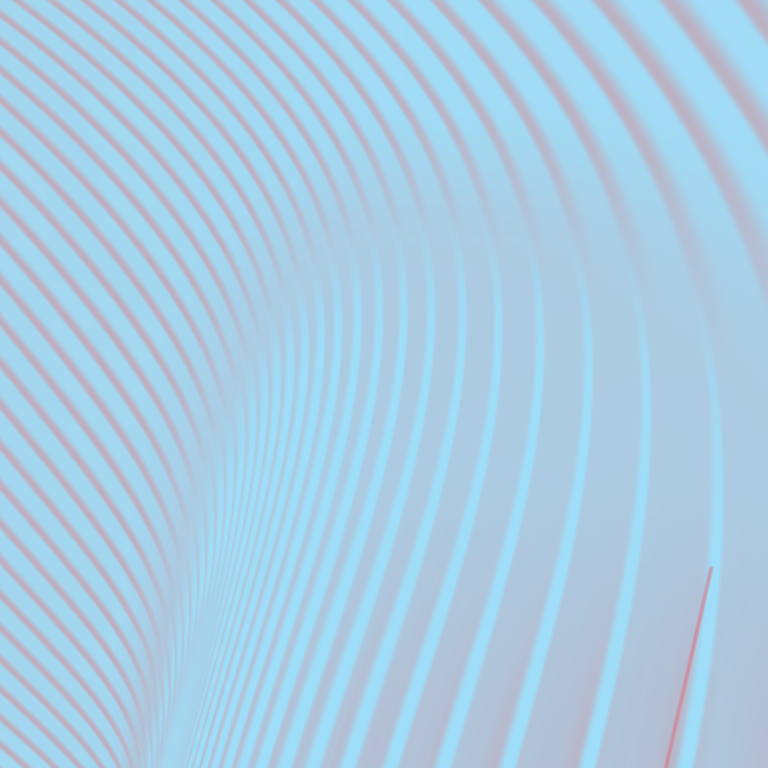
Reproduce this background procedurally as a WebGL 2 fragment shader.

```glsl
#version 300 es
precision highp float;
// Curved architectural ribs sweeping from diagonal lines into a tight fan.
// Each rib is a curve x(n, t); the rib number n under a pixel is found by
// bisection, then shaded by its phase, spacing and the slope of the rib.
uniform vec2 u_resolution;
out vec4 fragColor;

const vec3 SKY = vec3(0.62, 0.875, 0.98);
const vec3 ROSE = vec3(0.76, 0.66, 0.72);
const vec3 RED = vec3(0.84, 0.46, 0.52);
const float MID = 0.456;

float hash(vec2 p) {
    return fract(sin(dot(p, vec2(127.1, 311.7))) * 43758.5);
}

float noise(vec2 p) {
    vec2 i = floor(p), f = fract(p);
    f = f * f * (3.0 - 2.0 * f);
    float low = mix(hash(i), hash(i + vec2(1, 0)), f.x);
    float high = mix(hash(i + vec2(0, 1)), hash(i + vec2(1, 1)), f.x);
    return mix(low, high, f.y);
}

// Cubic through values at the top, middle and bottom, with an extra bend
vec4 blendRows(float t, vec4 top, vec4 middle, vec4 bottom, vec4 bend) {
    vec4 upper = (middle - top) / MID;
    vec4 lower = (bottom - middle) / (1.0 - MID);
    return top + upper * t + t * (t - MID) * (lower - upper + bend * (t - 1.0));
}

// Row shape: fan centre, fan width, fan ratio, first straight rib
vec4 rowShape(float t) {
    return blendRows(t, vec4(0.143, 0.56, 0.88, 10.0), vec4(0.286, 0.636, 0.869, 17.8),
                     vec4(0.208, 0.684, 0.814, 32.3), vec4(0.286, 0.0, 0.15, 8.0));
}

// Horizontal place of rib n: geometric on the right, even on the left
float ribX(float n, float t, vec4 row) {
    float soft = mix(3.5, 2.0, smoothstep(0.0, 0.6, t));
    float straight = soft * log(1.0 + exp((n - row.w) / soft));
    return row.x + row.y * pow(row.z, n) - 0.0443 * straight;
}

float findRib(float x, float t, vec4 row) {
    float a = -9.0, b = 60.0;
    for (int i = 0; i < 22; i++) {
        float m = 0.5 * (a + b);
        if (ribX(m, t, row) > x) a = m; else b = m;
    }
    return 0.5 * (a + b);
}

float segmentDistance(vec2 p, vec2 a, vec2 b) {
    vec2 ab = b - a;
    return length(p - a - ab * clamp(dot(p - a, ab) / dot(ab, ab), 0.0, 1.0));
}

// Shadow groove with a crisp left side and a soft right side
float groove(float d, float reach, float blur) {
    return smoothstep(-0.1 - blur, 0.06, d) * (1.0 - smoothstep(0.1, reach, d));
}

// Lit lip with a soft left side and a crisp right side
float lip(float d, float halfWidth, float blur) {
    float rise = smoothstep(-1.4 * halfWidth - blur, -0.3 * halfWidth, d);
    return rise * (1.0 - smoothstep(0.5 * halfWidth, 1.15 * halfWidth + blur, d));
}

void main() {
    vec2 uv = gl_FragCoord.xy / u_resolution;
    float t = 1.0 - uv.y;
    float pixel = 1.0 / u_resolution.y;

    // Rib coordinates
    vec4 row = rowShape(t);
    float n = findRib(uv.x, t, row);
    float spacing = ribX(n - 0.5, t, row) - ribX(n + 0.5, t, row);
    float stepT = 0.01;
    float slope = (ribX(n, t + stepT, rowShape(t + stepT))
                 - ribX(n, t - stepT, rowShape(t - stepT))) / (2.0 * stepT);
    float phase = fract(-n);
    float d = phase - step(0.5, phase);
    float blur = min(pixel / spacing, 0.4);
    float detail = smoothstep(0.002, 0.009, spacing);

    // Upper faces: bright slats with rosy grooves
    float grooved = smoothstep(0.1, 0.7, slope);
    float leftHaze = 0.08 * (1.0 - smoothstep(0.1, 0.6, uv.x));
    float reach = mix(0.42, 0.5, smoothstep(0.05, 0.09, spacing));
    float slat = 0.07 + leftHaze + 0.74 * groove(d, reach, blur) * detail;

    // Lower faces: grey panels growing rosy downwards, edged by bright lips
    float depth = smoothstep(0.6, 1.0, t);
    float panel = 0.38 + depth * (0.13 + 0.26 * phase * phase);
    float crease = noise(vec2(n * 9.0, t * 3.0)) - 0.5;
    panel += 0.12 * depth * crease * detail;
    float lipSize = mix(0.0055, 0.0115, smoothstep(0.4, 0.95, t));
    float halfWidth = min(lipSize / spacing, 0.33);
    float lit = lip(d, halfWidth, blur) * (1.0 - smoothstep(-0.1, 0.35, slope));
    panel = mix(panel, 0.03, lit * detail);
    float fan = (1.0 - detail) * smoothstep(0.55, 0.75, t);
    panel = mix(panel, 0.1, fan * (1.0 - smoothstep(-0.3, 0.0, slope)));

    float shade = mix(panel, slat, grooved);
    shade += 0.025 * (noise(uv * 7.0) - 0.5);
    vec3 color = mix(SKY, ROSE, clamp(shade, 0.0, 1.0));

    // Fine red seam beside the last rib
    float seam = segmentDistance(uv, vec2(0.926, 0.26), vec2(0.867, 0.0));
    color = mix(color, RED, 0.6 * (1.0 - smoothstep(0.0005, 0.003 + pixel, seam)));

    fragColor = vec4(color, 1.0);
}
```
